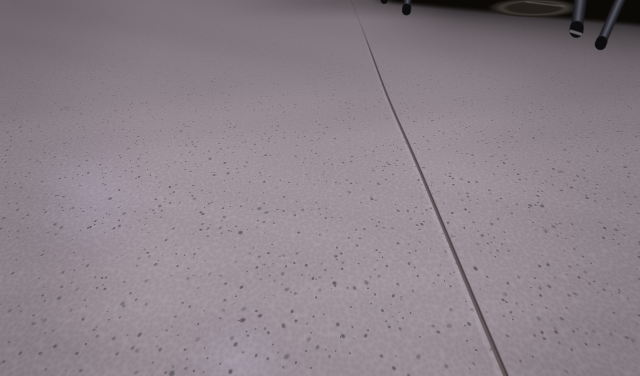
Reproduce this texture procedurally as a Shadertoy shader.

```glsl
float hash(vec2 p) {
    p = fract(p * vec2(0.1031, 0.1137));
    p += dot(p, p.yx + 33.33);
    return fract((p.x + p.y) * p.x * 17.0);
}

vec2 hash2(vec2 p) {
    return vec2(hash(p), hash(p + 71.7));
}

float segment(vec2 p, vec2 a, vec2 b) {
    vec2 d = b - a;
    return length(p - a - d * clamp(dot(p - a, d) / dot(d, d), 0.0, 1.0));
}

float fill(float d, float soft) {
    return 1.0 - smoothstep(-soft, soft, d);
}

// Distance to the nearest scattered cell centre
float cellular(vec2 p) {
    vec2 id = floor(p);
    float nearest = 2.0;
    for (int j = -1; j <= 1; j++)
        for (int i = -1; i <= 1; i++) {
            vec2 c = id + vec2(i, j);
            nearest = min(nearest, length(c + hash2(c + 200.0) - p));
        }
    return nearest;
}

// Tinted flecks: rgb is colour, a is coverage
vec4 flecks(vec2 p, float density, float seed) {
    vec2 id = floor(p) + seed;
    vec2 centre = 0.25 + 0.5 * hash2(id);
    float size = mix(0.09, 0.22, pow(hash(id + 13.1), 1.6));
    float clump = 0.75 + 0.45 * sin(id.x * 0.7 + 2.0 * sin(id.y * 0.4));
    float present = step(hash(id + 37.3), density * clump);
    vec2 q = fract(p) - centre;
    q.x += 0.3 * q.y * sin(id.x * 5.0 + id.y);
    float cover = 1.0 - smoothstep(size * 0.35, size * 1.25, length(q));
    vec3 tint = mix(vec3(0.29, 0.31, 0.33), vec3(0.34, 0.25, 0.27), hash(id + 5.9));
    return vec4(tint, cover * present * mix(0.35, 0.9, hash(id + 91.0)));
}

// Upright tube, lit along its middle, with a dark tip
vec3 leg(vec3 col, vec2 p, vec2 top, vec2 foot, float r, float soft) {
    float d = segment(p, top, foot);
    vec3 metal = mix(vec3(0.11, 0.11, 0.13), vec3(0.36, 0.36, 0.41), fill(d - r * 0.35, r * 0.6));
    col = mix(col, metal, fill(d - r, soft));
    vec2 tip = foot + normalize(top - foot) * 0.008;
    return mix(col, vec3(0.05, 0.045, 0.05), fill(segment(p, foot, tip) - r * 1.15, soft));
}

void mainImage(out vec4 fragColor, in vec2 fragCoord) {
    vec2 p = fragCoord / iResolution.y;
    float soft = max(0.0025, 0.8 / iResolution.y);

    // Floor light, dimming towards the far end and the sides
    float light = 1.0 - 0.23 * smoothstep(0.5, 1.05, p.y);
    light *= 1.0 - 0.12 * smoothstep(0.45, 0.0, p.x) - 0.13 * smoothstep(1.1, 1.75, p.x);
    light *= 1.0 - 0.05 * smoothstep(0.25, 0.0, p.y);
    vec3 col = vec3(0.625, 0.578, 0.612) * light;
    col += vec3(0.02, 0.025, 0.05) * exp(-90.0 * dot(p - vec2(0.24, 0.47), p - vec2(0.24, 0.47)));
    col += vec3(0.03, 0.04, 0.06) * exp(-120.0 * dot(p - vec2(0.64, 0.03), p - vec2(0.64, 0.03)));
    col += 0.008 * sin(p.x * 9.0 + 3.0 * sin(p.y * 14.0)) * sin(p.y * 21.0 + p.x * 3.0);

    // Perspective plane with fine mottling and scattered flecks
    float depth = 1.0 / (1.35 - p.y);
    vec2 ground = vec2((p.x - 0.85) * depth, 1.2 * depth);
    float near = 1.0 - smoothstep(0.45, 0.97, p.y);
    col += (cellular(ground * 95.0) - 0.5) * 0.05 * (0.25 + 0.75 * near);
    for (int i = 0; i < 3; i++) {
        float layer = float(i);
        float a = 0.4 + layer * 1.1;
        vec2 q = mat2(cos(a), sin(a), -sin(a), cos(a)) * ground * (30.0 + 9.0 * layer);
        vec4 f = flecks(q + 150.0, 0.17 + 0.05 * layer, 40.0 * layer);
        col = mix(col, f.rgb, f.a * (0.08 + 0.72 * near));
    }

    // Seam narrowing into the distance, with a pale lip
    float seam = p.x - (1.346 - 0.425 * p.y + 0.012 * p.y * p.y);
    seam += 0.006 * exp(-60.0 * (p.y - 0.74) * (p.y - 0.74));
    float width = mix(0.0078, 0.0012, p.y);
    float seamFade = 1.0 - 0.75 * smoothstep(0.83, 0.95, p.y);
    col += 0.035 * fill(abs(seam + width * 2.0) - width, 0.004) * seamFade;
    col = mix(col, vec3(0.36, 0.31, 0.325), 0.85 * seamFade * fill(abs(seam) - width, soft));
    col = mix(col, vec3(0.22, 0.19, 0.2), 0.65 * seamFade * fill(abs(seam - width * 0.4) - width * 0.3, soft));

    // Shade at the far end and the dark space behind it
    float border = 0.992 - 0.09 * (p.x - 1.05);
    float side = smoothstep(0.9, 1.25, p.x);
    col *= 1.0 - 0.55 * side * exp(-max(border - p.y, 0.0) / 0.055);
    col *= 1.0 - 0.25 * smoothstep(0.55, 0.95, p.x) * smoothstep(0.94, 1.0, p.y);
    float dark = fill(border - p.y, 0.009) * smoothstep(0.98, 1.06, p.x);
    col = mix(col, vec3(0.045, 0.035, 0.025), dark);

    // Low rounded base with a pale rim
    vec2 b = (p - vec2(1.42, 0.979)) / vec2(0.115, 0.024);
    float disc = length(b) - 1.0;
    col = mix(col, vec3(0.14, 0.12, 0.10), fill(disc, 0.1));
    col = mix(col, vec3(0.29, 0.27, 0.25), 0.7 * fill(abs(disc + 0.25) - 0.08, 0.12));
    col = mix(col, vec3(0.36, 0.36, 0.35), 0.7 * fill(segment(p, vec2(1.40, 0.995), vec2(1.5, 0.983)) - 0.002, soft));

    // Furniture legs
    col = leg(col, p, vec2(1.022, 1.03), vec2(1.022, 0.999), 0.008, soft);
    col = leg(col, p, vec2(1.087, 1.03), vec2(1.081, 0.971), 0.010, soft);
    col = leg(col, p, vec2(1.548, 1.03), vec2(1.533, 0.918), 0.016, soft);
    col = mix(col, vec3(0.48, 0.47, 0.49), 0.8 * fill(segment(p, vec2(1.519, 0.917), vec2(1.545, 0.909)) - 0.004, soft));
    col = leg(col, p, vec2(1.662, 1.03), vec2(1.597, 0.882), 0.013, soft);

    fragColor = vec4(clamp(col, 0.0, 1.0), 1.0);
}
```
